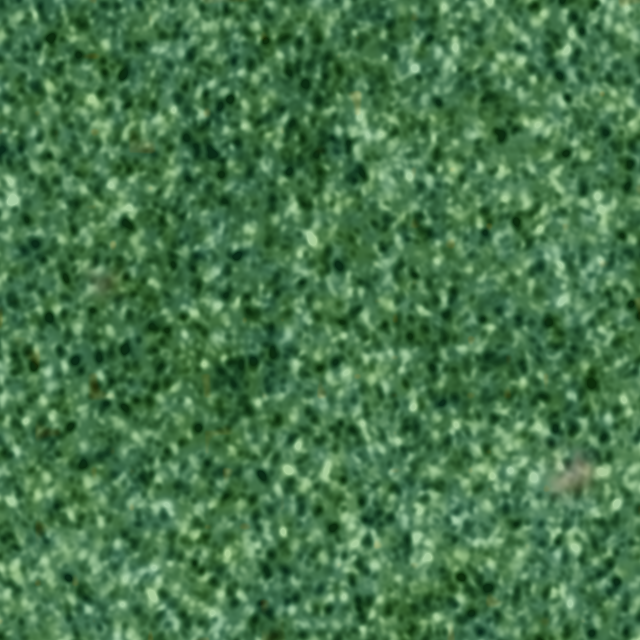
This texture is drawn by a Shadertoy shader. Its source:

```glsl
const vec3 SHADOW = vec3(0.04, 0.18, 0.07);
const vec3 DEEP   = vec3(0.10, 0.27, 0.13);
const vec3 FOREST = vec3(0.19, 0.38, 0.215);
const vec3 GREEN  = vec3(0.27, 0.47, 0.30);
const vec3 SAGE   = vec3(0.38, 0.57, 0.39);
const vec3 PALE   = vec3(0.52, 0.70, 0.51);
const vec3 GLINT  = vec3(0.66, 0.82, 0.63);
const vec3 DUST   = vec3(0.55, 0.54, 0.42);

vec3 hash32(vec2 p) {
    vec3 q = fract(p.xyx * vec3(0.1031, 0.1030, 0.0973));
    q += dot(q, q.yxz + 33.33);
    return fract((q.xxy + q.yzz) * q.zyx);
}

// Smooth value noise in -1..1
float valueNoise(vec2 p, float seed) {
    vec2 cell = floor(p) + seed;
    vec2 f = fract(p);
    f = f * f * (3.0 - 2.0 * f);
    float bottom = mix(hash32(cell).x, hash32(cell + vec2(1.0, 0.0)).x, f.x);
    float top = mix(hash32(cell + vec2(0.0, 1.0)).x, hash32(cell + 1.0).x, f.x);
    return 2.0 * mix(bottom, top, f.y) - 1.0;
}

// Soft, mostly upright tufts; each one lightens or darkens the pile
float tufts(vec2 p, float stretch, float tilt, float seed) {
    vec2 cell = floor(p);
    float sum = 0.0;
    for (int y = -1; y <= 1; y++) {
        for (int x = -1; x <= 1; x++) {
            vec2 id = cell + vec2(x, y);
            vec3 rnd = hash32(id + seed);
            float angle = tilt * (2.0 * hash32(id + seed + 71.0).y - 1.0);
            float c = cos(angle), s = sin(angle);
            vec2 d = mat2(c, s, -s, c) * (p - id - rnd.xy);
            d.x *= stretch;
            float body = max(1.0 - dot(d, d), 0.0);
            sum += (2.0 * rnd.z - 1.0) * body * body * body;
        }
    }
    return sum;
}

vec3 pileColor(float tone) {
    vec3 color = mix(SHADOW, DEEP, smoothstep(-2.8, -1.7, tone));
    color = mix(color, FOREST, clamp((tone + 1.75) / 1.05, 0.0, 1.0));
    color = mix(color, GREEN, clamp((tone + 0.7) / 0.82, 0.0, 1.0));
    color = mix(color, SAGE, clamp((tone - 0.12) / 0.73, 0.0, 1.0));
    color = mix(color, PALE, clamp((tone - 0.85) / 0.9, 0.0, 1.0));
    return mix(color, GLINT, clamp((tone - 1.75) / 1.0, 0.0, 1.0));
}

float smudge(vec2 uv, vec2 center, float radius) {
    vec2 d = (uv - center) / radius;
    d += 0.5 * vec2(valueNoise(uv * 45.0, 210.0), valueNoise(uv * 45.0, 260.0));
    return exp(-dot(d, d));
}

void mainImage(out vec4 fragColor, in vec2 fragCoord) {
    vec2 uv = fragCoord / iResolution.y;

    // Tufts and finer fibres
    float tone = tufts(uv * 51.0, 1.4, 0.9, 11.0);
    tone += 0.5 * tufts(uv * 83.0, 1.3, 1.3, 137.0);

    // Broad wear and faint upright rows
    tone += 0.16 * valueNoise(uv * 7.0, 310.0);
    tone += 0.17 * valueNoise(uv * vec2(27.0, 5.0), 420.0);
    tone /= 0.39;

    // Dusty patches flatten the pile
    float dust = 0.75 * smudge(uv, vec2(0.895, 0.262), 0.032);
    dust += 0.4 * smudge(uv, vec2(0.16, 0.56), 0.026);
    vec3 color = pileColor(tone);
    color = mix(color, DUST + 0.04 * tone, dust);

    // Drift between yellowish and bluish green, with rare warm fibres
    float hue = valueNoise(uv * 38.0, 530.0) + 0.6 * valueNoise(uv * 9.0, 610.0);
    color += hue * vec3(0.008, 0.004, -0.032);
    float warm = smoothstep(0.78, 1.0, valueNoise(uv * 34.0, 740.0));
    color += warm * vec3(0.09, 0.01, -0.03);

    fragColor = vec4(clamp(color, 0.0, 1.0), 1.0);
}
```
